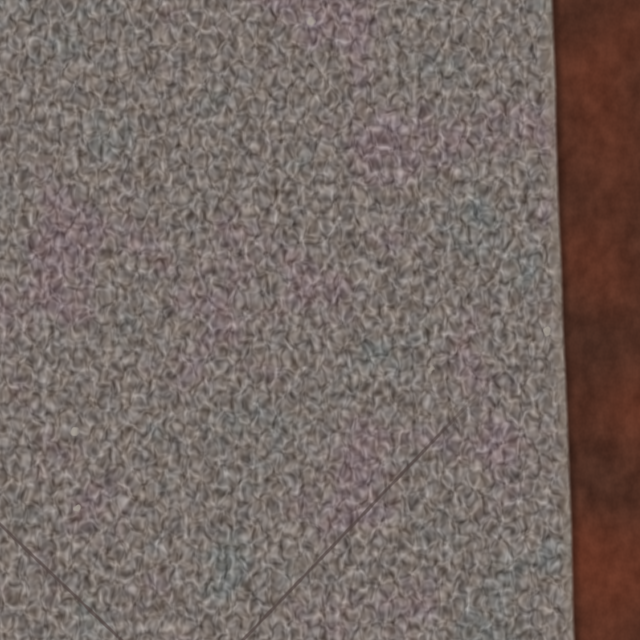
Write a three.js fragment shader that draws this texture.

```glsl
varying vec2 vUv;

const vec3 STONE = vec3(0.474, 0.440, 0.420);
const vec3 STONE_COOL = vec3(-0.030, 0.006, 0.016);
const vec3 STONE_PINK = vec3(0.012, -0.014, 0.012);
const vec3 RIM = vec3(0.545, 0.490, 0.440);
const vec3 SPECK = vec3(0.66, 0.63, 0.59);
const vec3 CRACK = vec3(0.31, 0.26, 0.25);
const vec3 RUST_DARK = vec3(0.265, 0.145, 0.105);
const vec3 RUST_LIGHT = vec3(0.385, 0.230, 0.175);
const vec3 RUST_GLOW = vec3(0.05, 0.015, 0.005);

const vec2 GRAIN_SCALE = vec2(92.0, 72.0);
const float GRAIN_CONTRAST = 0.29;
const float GRAIN_WARP = 0.55;
const float CRACK_WIDTH = 0.0021;
const float SPECK_CELLS = 11.0;
const float SPECK_CHANCE = 0.07;
const float EDGE_SOFTNESS = 0.004;
const float SHADOW_WIDTH = 0.016;

float hash(vec2 p) {
  vec3 q = fract(vec3(p.xyx) * 0.1031);
  q += dot(q, q.yzx + 33.33);
  return fract((q.x + q.y) * q.z);
}

vec2 gradient(vec2 cell) {
  float angle = 6.28318 * hash(cell);
  return vec2(cos(angle), sin(angle));
}

float gradientNoise(vec2 p) {
  vec2 i = floor(p);
  vec2 f = p - i;
  vec2 u = f * f * f * (f * (f * 6.0 - 15.0) + 10.0);
  vec2 e = vec2(1.0, 0.0);
  float low = mix(dot(gradient(i), f), dot(gradient(i + e), f - e), u.x);
  float high = mix(dot(gradient(i + e.yx), f - e.yx),
                   dot(gradient(i + e.xx), f - e.xx), u.x);
  return mix(low, high, u.y);
}

float fbm(vec2 p) {
  float sum = 0.0;
  float amplitude = 0.6;
  for (int k = 0; k < 4; k++) {
    sum += amplitude * gradientNoise(p);
    p = p * 2.03 + 17.3;
    amplitude *= 0.62;
  }
  return sum;
}

// Fine mottled grain, slightly taller than wide, with curled outlines
float stoneGrain(vec2 uv) {
  vec2 p = uv * GRAIN_SCALE;
  vec2 bend = vec2(gradientNoise(p * 0.6 + 41.0), gradientNoise(p * 0.6 + 83.0));
  p += GRAIN_WARP * bend;
  return 0.75 * gradientNoise(p) + 0.5 * gradientNoise(p * 1.7 + 29.0)
       + 0.22 * gradientNoise(p * 0.35 + 61.0);
}

// Coverage of a thin line from a to b that fades out towards b
float crack(vec2 uv, vec2 a, vec2 b, float fadeStart) {
  vec2 ab = b - a;
  float t = dot(uv - a, ab) / dot(ab, ab);
  float d = length(uv - a - ab * clamp(t, 0.0, 1.0));
  d += 0.0012 * gradientNoise(uv * 60.0);
  float line = 1.0 - smoothstep(CRACK_WIDTH * 0.3, CRACK_WIDTH * 1.9, abs(d));
  return line * (1.0 - smoothstep(fadeStart, 1.0, t));
}

// Sparse pale mineral spots
float specks(vec2 uv) {
  vec2 p = uv * SPECK_CELLS;
  vec2 cell = floor(p);
  vec2 center = 0.25 + 0.5 * vec2(hash(cell + 7.0), hash(cell + 19.0));
  float radius = mix(0.06, 0.11, hash(cell + 31.0));
  float d = length(p - cell - center) + 0.05 * gradientNoise(uv * 120.0);
  return step(hash(cell + 53.0), SPECK_CHANCE)
       * (1.0 - smoothstep(radius * 0.5, radius * 1.2, d));
}

vec3 stone(vec2 uv, float edge) {
  vec3 color = STONE + GRAIN_CONTRAST * stoneGrain(uv);
  float tint = fbm(uv * 4.5 + 5.0);
  color += STONE_COOL * smoothstep(0.08, 0.5, tint);
  color += STONE_PINK * smoothstep(0.0, 0.4, -tint);
  color += 0.02 * vec3(1.0, 0.1, -0.9) * gradientNoise(uv * 38.0 + 9.0);
  color = mix(color, RIM, 0.45 * smoothstep(-0.022, -0.006, edge));
  color = mix(color, SPECK, 0.8 * specks(uv));
  float lines = max(crack(uv, vec2(0.375, -0.005), vec2(0.80, 0.44), 0.65),
                    crack(uv, vec2(-0.01, 0.19), vec2(0.20, -0.01), 0.95));
  return mix(color, CRACK, 0.68 * lines);
}

vec3 rust(vec2 uv, float edge) {
  float mottle = 0.5 + 0.85 * fbm(uv * vec2(30.0, 25.0));
  vec3 color = mix(RUST_DARK, RUST_LIGHT, mottle);
  color += RUST_GLOW * (smoothstep(0.14, 0.0, abs(uv.y - 0.16))
                      + 2.0 * gradientNoise(uv * 7.0));
  float shadow = 1.0 - smoothstep(0.0, SHADOW_WIDTH, edge);
  return color * (1.0 - 0.3 * shadow);
}

void main() {
  // Signed distance across the gently leaning slab border
  float border = 0.898 - 0.036 * vUv.y + 0.003 * gradientNoise(vec2(vUv.y * 9.0, 3.5));
  float edge = vUv.x - border;
  float outside = smoothstep(-EDGE_SOFTNESS, EDGE_SOFTNESS, edge);
  gl_FragColor = vec4(mix(stone(vUv, edge), rust(vUv, edge), outside), 1.0);
}
```
